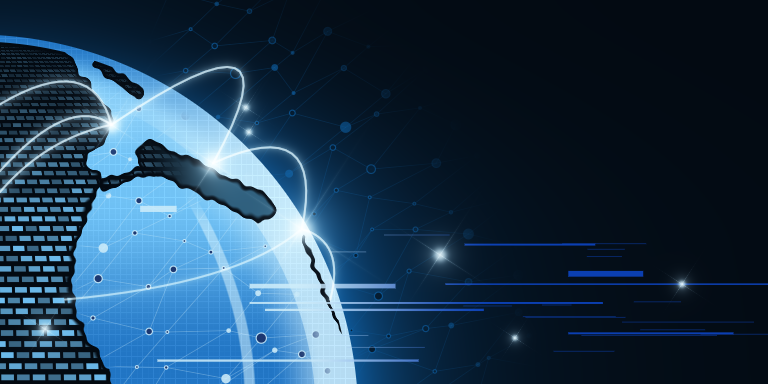
Give the GLSL for this background, as a Shadertoy shader.

```glsl
// A glowing blue globe with brick-lit land, network nodes, light arcs and data streaks.

// Lengths are in canvas heights
const vec2 CENTER = vec2(-.0625, -.085);
const float RADIUS = .995;
const float CELL = .105;             // spacing of network nodes
const vec2 BRICKS = vec2(24, 34);    // land bricks per radian
const vec3 NIGHT = vec3(.012, .038, .068);
const vec3 GLOW = vec3(.05, .36, .62);
const vec3 SEA_DEEP = vec3(.13, .46, .77);
const vec3 SEA_LIGHT = vec3(.44, .76, .96);
const vec3 ICE = vec3(.81, .93, .98);
const vec3 HAZE = vec3(.17, .36, .48);
const vec3 STREAK = vec3(.05, .28, .8);
// Flares: x, y, size
const vec3 FLARES[9] = vec3[9](
  vec3(.29, .675, .045), vec3(.555, .575, .06), vec3(.786, .404, .07),
  vec3(1.146, .336, .037), vec3(1.776, .26, .02), vec3(1.341, .12, .016),
  vec3(.64, .72, .02), vec3(.648, .656, .02), vec3(.117, .143, .03));
// Streaks: start x, y, length, half width
const vec4 STREAKS[9] = vec4[9](
  vec4(1.21, .363, .34, .0025), vec4(1.48, .287, .195, .0075), vec4(.65, .255, .38, .006),
  vec4(1.16, .26, .84, .002), vec4(.65, .211, .92, .0025), vec4(.69, .193, .57, .003),
  vec4(.41, .061, .68, .003), vec4(1.48, .132, .43, .0025), vec4(.365, .456, .095, .008));

vec2 hash2(vec2 p) {
  vec3 q = fract(p.xyx * vec3(.1031, .103, .0973));
  q += dot(q, q.yzx + 33.33);
  return fract((q.xx + q.yz) * q.zy);
}

float segment(vec2 p, vec2 a, vec2 b) {
  vec2 d = b - a;
  return length(p - a - d * clamp(dot(p - a, d) / dot(d, d), 0., 1.));
}

// Antialiased coverage of a signed distance
float cover(float d) { return clamp(.5 - d * iResolution.y, 0., 1.); }

// Signed distance to the continents
float land(vec2 p) {
  p += .004 * sin(p.yx * 71. + 2. * sin(p * 43.)) + .002 * sin(p.yx * 190.);
  float low = max(.26 - p.y, 0.), high = max(p.y - .27, 0.), bay = (p.y - .585) / .045;
  float coast = min(.19 + 2. * low * low + 1.3 * high * high, .29);
  coast = min(coast, .29 - .78 * (p.y - .71)) - .065 * exp(-bay * bay);
  float d = .85 * (p.x - coast);
  d = min(d, segment(p, vec2(.27, .52), vec2(.4, .56)) - .014);
  d = min(d, segment(p, vec2(.39, .595), vec2(.68, .46)) - .038);
  d = min(d, segment(p, vec2(.26, .83), vec2(.36, .76)) - .016);
  return min(d, segment(p, vec2(.79, .38), vec2(.89, .13)) - .005);
}

vec3 globe(vec2 p, float depth, float shore) {
  // Sea with pale rim bands, a meridian and a fine grid
  vec3 col = mix(SEA_DEEP, SEA_LIGHT, smoothstep(.05, .5, p.y));
  float side = smoothstep(.1, .75, p.x);
  col = mix(col, ICE, side * (.55 * smoothstep(.22, .08, depth) + .3 * cover(depth - .11)));
  col = mix(col, SEA_DEEP, (1. - side) * smoothstep(.09, 0., depth));
  float meridian = abs(p.x - .65 + .55 * p.y * p.y + .05 * p.y);
  col = mix(col, ICE, .55 * smoothstep(.017, .011, meridian) * smoothstep(.5, .4, p.y));
  vec2 mesh = abs(fract(p * 70.) - .5);
  col += .05 * smoothstep(.4, .5, max(mesh.x, mesh.y));
  // Land with rows of lit bricks that follow the sphere
  float d = max(shore, .018 - depth);
  vec2 s = (p - CENTER) / RADIUS;
  float lat = asin(min(s.y, 1.));
  vec2 brick = vec2(asin(clamp(s.x / max(cos(lat), .01), -1., 1.)), lat) * BRICKS;
  brick.x += .5 * mod(floor(brick.y), 2.);
  vec2 cell = abs(fract(brick) - .5);
  float lit = smoothstep(.44, .36, cell.x) * smoothstep(.32, .2, cell.y);
  lit *= (.45 + .55 * hash2(floor(brick)).x) * mix(1., .25, smoothstep(.35, .85, p.y));
  vec3 ground = mix(NIGHT, HAZE, smoothstep(.36, .62, p.x));
  ground = mix(ground, SEA_LIGHT, lit * smoothstep(.5, .3, p.x));
  return mix(col, mix(ground, NIGHT, smoothstep(-.016, -.005, d)), cover(d));
}

vec2 node(vec2 id) { return (id + .12 + .76 * hash2(id)) * CELL; }

// Jittered nodes joined to their neighbours
vec3 network(vec3 col, vec2 p, float inside, float mask) {
  vec3 pale = mix(GLOW, ICE, inside), dark = mix(NIGHT, vec3(0, .1, .35), inside);
  for (int i = 0; i < 9; i++) {
    vec2 id = floor(p / CELL) + vec2(i % 3 - 1, i / 3 - 1), a = node(id), h = hash2(id + 31.);
    float link = min(segment(p, a, node(id + vec2(1, 0))), segment(p, a, node(id + 1.)));
    col = mix(col, pale, .4 * mask * cover(link - .0009));
    float d = length(p - a) - mix(.005, .015, h.x * h.x);
    col = mix(col, pale, cover(d) * mask);
    if (h.y < .55) col = mix(col, dark, cover(d + .003) * mask);
  }
  return col;
}

// Quadratic light arc from a to b, bent toward c
float arc(vec2 p, vec2 a, vec2 c, vec2 b) {
  float d = 9.;
  vec2 last = a;
  for (float t = .0625; t <= 1.; t += .0625) {
    vec2 q = mix(mix(a, c, t), mix(c, b, t), t);
    d = min(d, segment(p, last, q));
    last = q;
  }
  return .85 * cover(d - .0025) + .3 * exp(-d * 110.);
}

// Core, halo and four rays
float flare(vec2 p, float size) {
  p /= size;
  float r = length(p);
  vec2 q = abs(mat2(.545, -.839, .839, .545) * p);
  return exp(-r * r * 7.) + .45 * (exp(-r * 1.7) + exp(-min(q.x, q.y) * 28. - r * 1.1));
}

void mainImage(out vec4 fragColor, in vec2 fragCoord) {
  vec2 p = fragCoord / iResolution.y;
  float limb = length(p - CENTER) - RADIUS, inside = cover(limb), air = max(limb, 0.), shore = land(p);
  // Night sky and atmosphere
  float haze = .65 * exp(-air * 6.5) + .18 * exp(-air * 2.2);
  vec3 col = NIGHT + GLOW * haze * mix(.3, 1., smoothstep(1., .35, p.y));
  col = mix(col, globe(p, -limb, shore), inside);
  // Nodes over the sea and around the rim
  float rim = .75 * smoothstep(.5, .12, limb) * smoothstep(.38, .5, p.x);
  float sea = .85 * smoothstep(0., .02, shore) * smoothstep(.02, .15, -limb);
  col = network(col, p, inside, mix(rim, sea, inside));
  // Main streaks, then scattered thin ones
  vec3 tint = mix(ICE, STREAK, smoothstep(.75, 1.3, p.x));
  for (int i = 0; i < 26; i++) {
    vec2 h = hash2(vec2(i, 7));
    vec4 s = vec4(.85 + h.x, .05 + .34 * h.y, .06 + .3 * fract(h.x * 9.), .0012);
    if (i < 9) s = STREAKS[i];
    float d = max(abs(p.y - s.y) - s.w, abs(p.x - s.x - .5 * s.z) - .5 * s.z);
    col = mix(col, tint, cover(d) * (i < 9 ? .85 : .45));
  }
  // Light arcs between the hubs, and flares
  vec2 west = FLARES[0].xy, mid = FLARES[1].xy, east = FLARES[2].xy;
  float light = arc(p, west, vec2(.8, 1.02), mid) + arc(p, mid, vec2(.85, .71), east);
  for (float k = 0.; k < 3.; k++)
    light += arc(p, west, vec2(.12 + .06 * k, .64 + .115 * k), vec2(0, .5 + .06 * k * k * k / (k + .1)));
  light += arc(p, east, vec2(.9, .37), vec2(.86, .22)) + .7 * arc(p, east, vec2(.62, .26), vec2(.17, .22));
  for (int i = 0; i < 9; i++) light += flare(p - FLARES[i].xy, FLARES[i].z);
  col = mix(col, vec3(1), 1. - exp(-light * vec3(1.1, 1.4, 1.6)));
  fragColor = vec4(col, 1);
}
```
